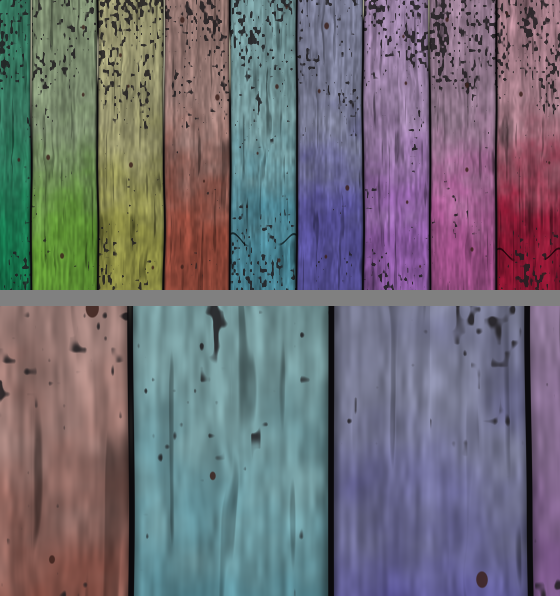
Top, the full canvas; bottom, a detail of the centre.
A Shadertoy shader for this texture:

```glsl
// Weathered fence of nine upright planks, stained in rainbow colours that deepen downwards.

const float PITCH = 0.1185;       // plank spacing, in canvas widths
const float FIRST_GAP = 0.056;    // position of the leftmost gap
const float GAP_HALF = 0.0017;
const vec3 GAP_COLOR = vec3(0.045, 0.04, 0.05);
const vec3 PEEL_COLOR = vec3(0.13, 0.12, 0.13);
const vec3 KNOT_COLOR = vec3(0.23, 0.13, 0.11);
const vec3 DAYLIGHT = vec3(0.78, 0.77, 0.66);

const vec3 FADED[9] = vec3[9](
    vec3(0.21, 0.46, 0.37), vec3(0.48, 0.54, 0.43), vec3(0.60, 0.59, 0.44),
    vec3(0.55, 0.44, 0.42), vec3(0.43, 0.56, 0.57), vec3(0.45, 0.46, 0.55),
    vec3(0.57, 0.48, 0.61), vec3(0.56, 0.46, 0.54), vec3(0.58, 0.44, 0.48));
const vec3 STAIN[9] = vec3[9](
    vec3(0.08, 0.43, 0.28), vec3(0.35, 0.54, 0.19), vec3(0.52, 0.52, 0.25),
    vec3(0.52, 0.26, 0.21), vec3(0.27, 0.49, 0.55), vec3(0.30, 0.28, 0.53),
    vec3(0.51, 0.33, 0.59), vec3(0.57, 0.29, 0.49), vec3(0.51, 0.08, 0.18));
const float WEAR[9] = float[9](0.9, 0.6, 1.0, 0.65, 0.65, 0.45, 0.75, 1.0, 0.95);

float hash(vec2 p) {
    vec3 q = fract(p.xyx * 0.1031);
    q += dot(q, q.yzx + 33.33);
    return fract((q.x + q.y) * q.z);
}

float noise(vec2 p) {
    vec2 i = floor(p), f = fract(p);
    f = f * f * (3.0 - 2.0 * f);
    return mix(mix(hash(i), hash(i + vec2(1, 0)), f.x),
               mix(hash(i + vec2(0, 1)), hash(i + vec2(1, 1)), f.x), f.y);
}

float fbm(vec2 p) {
    float sum = 0.0, amp = 0.533;
    for (int i = 0; i < 4; i++) {
        sum += amp * noise(p);
        p = p * 2.03 + 17.3;
        amp *= 0.5;
    }
    return sum;
}

// Returns grain displacement in x and knot darkness in y.
vec2 knots(vec2 p, float id, float height, float aa) {
    vec2 result = vec2(0.0);
    for (float k = 0.0; k < 4.0; k++) {
        vec2 seed = vec2(id * 7.0 + k, k * 13.0 + 5.0);
        vec2 center = vec2(PITCH * mix(0.15, 0.85, hash(seed)),
                           height * (k + 0.2 + 0.7 * hash(seed + 31.0)) / 4.0);
        vec2 q = (p - center) * vec2(1.0, 0.7);
        float radius = mix(0.0016, 0.0042, hash(seed + 57.0));
        result.x += q.x * exp(-dot(q, q) * 7000.0);
        result.y = max(result.y, 1.0 - smoothstep(radius - aa, radius + aa, length(q)));
    }
    return result;
}

// Brightness of long fibres, fine pores and open cracks.
float woodGrain(vec2 p, float seed) {
    float sway = 0.006 * fbm(vec2(p.x * 20.0, p.y * 7.0) + seed);
    float x = p.x + sway;
    float fibres = noise(vec2(x * 230.0, p.y * 9.0) + seed);
    float streaks = fbm(vec2(x * 75.0, p.y * 4.0) + seed * 1.7);
    float pores = noise(vec2(x * 300.0, p.y * 75.0) + seed);
    float cracks = smoothstep(0.77, 0.92, noise(vec2(x * 170.0, p.y * 13.0) + seed * 2.3));
    return 0.60 + 0.24 * fibres + 0.38 * streaks + 0.22 * pores - 0.28 * cracks;
}

// Flaked dark coating, denser where reach is high.
float peeling(vec2 p, float seed, float reach) {
    float patches = fbm(p * vec2(42.0, 16.0) + seed);
    float flakes = noise(p * vec2(240.0, 150.0) + seed);
    return smoothstep(0.0, 0.10, 0.5 * (patches + flakes) + 0.28 * reach - 0.76);
}

// Curled ridge that enters from both plank edges.
float ridge(vec2 p, float level) {
    float side = abs(p.x / PITCH - 0.5) * 2.0;
    float curve = level + 0.010 * cos(side * 7.0) + 0.004 * noise(p * 60.0);
    float line = 1.0 - smoothstep(0.0005, 0.0032, abs(p.y - curve));
    return line * smoothstep(0.38, 0.60, side);
}

void mainImage(out vec4 fragColor, in vec2 fragCoord) {
    vec2 p = fragCoord / iResolution.x;
    float height = iResolution.y / iResolution.x;
    float v = p.y / height;
    float aa = 0.75 / iResolution.x;

    // Plank layout with slightly uneven gaps
    float column = (p.x - FIRST_GAP) / PITCH + 1.0;
    float gapId = round(column);
    column += 0.03 * (noise(vec2(gapId * 7.3, p.y * 9.0)) - 0.5);
    float id = clamp(floor(column), 0.0, 8.0);
    int plank = int(id);
    float seed = id * 19.7 + 3.0;
    vec2 local = vec2((column - id) * PITCH, p.y);
    float edge = abs(column - gapId) * PITCH;

    // Stain and grain
    float depth = 1.0 - smoothstep(0.12, 0.66, v + 0.3 * (fbm(local * 22.0 + seed) - 0.5));
    vec3 color = mix(FADED[plank], STAIN[plank], depth);
    vec2 knot = knots(local, id, height, aa);
    color *= woodGrain(local - vec2(0.6 * knot.x, 0.0), seed);
    color *= 0.86 + 0.28 * fbm(local * 30.0 + seed * 3.1);

    // Wear, ridges and knots
    float evenPlank = 1.0 - mod(id, 2.0);
    float reach = WEAR[plank] * smoothstep(0.42, 1.0, v)
                + 0.55 * evenPlank * (1.0 - smoothstep(0.0, 0.35, v));
    color = mix(color, PEEL_COLOR, 0.88 * peeling(local, seed, reach));
    float ridged = id > 0.0 && mod(id, 4.0) == 0.0 ? 1.0 : 0.0;
    color *= 1.0 - 0.65 * ridged * ridge(local, height * mix(0.22, 0.12, id / 8.0));
    color = mix(color, KNOT_COLOR, 0.85 * knot.y);

    // Shaded edges, dark gaps and slivers of daylight
    color *= mix(0.68, 1.0, smoothstep(0.001, 0.007, edge));
    float gap = 1.0 - smoothstep(GAP_HALF - aa, GAP_HALF + aa, edge);
    float sliver = smoothstep(0.5, 0.65, noise(vec2(gapId * 5.1, v * 5.0))) * smoothstep(0.45, 0.8, v);
    float core = 1.0 - smoothstep(0.0003, 0.0013 + aa, edge);
    color = mix(color, mix(GAP_COLOR, DAYLIGHT, 0.8 * sliver * core), gap);
    fragColor = vec4(clamp(color, 0.0, 1.0), 1.0);
}
```
